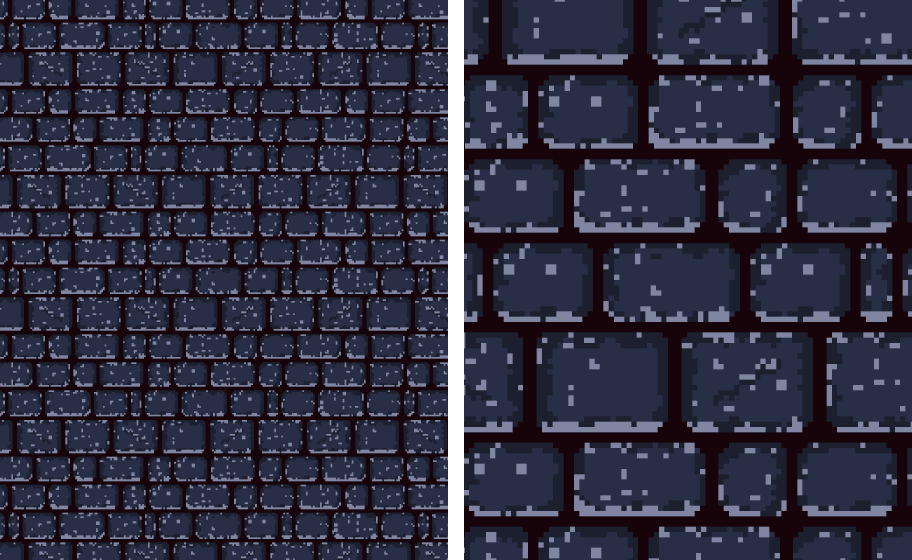
Left: the whole. Right: its middle third, enlarged.
A WebGL 1 fragment shader for this texture:

```glsl
precision highp float;
// Dungeon wall of chunky slate blocks: one tall course, then three low ones.
// Courses are split into bricks by repeating spans; each brick is shaded on a
// coarse cell grid with ragged shadow rims, pale chips, specks and cracks.

uniform vec2 u_resolution;

const float CELLS_HIGH = 320.0;
const float FIRST_COURSE = 30.0;
const float BAND = 70.0;   // one tall and three low courses
const float JOINT = 2.0;   // mortar thickness in cells

const vec3 MORTAR = vec3(0.09, 0.015, 0.045);
const vec3 SHADOW = vec3(0.11, 0.12, 0.18);
const vec3 SLATE  = vec3(0.16, 0.18, 0.28);
const vec3 CHIP   = vec3(0.50, 0.52, 0.63);

float hash(vec2 p) {
  return fract(sin(dot(p, vec2(41.3, 289.7))) * 4375.85);
}

// Layered sines with a little per-cell grit, 0 to 1
float ragged(vec2 c, float seed) {
  float waves = sin(c.x * 0.83 + seed * 2.1) + sin(c.y * 0.97 + seed * 3.7)
              + sin((c.x - c.y) * 0.61 + seed * 5.3);
  return clamp(0.5 + 0.17 * waves + 0.4 * (hash(c + seed) - 0.5), 0.0, 1.0);
}

// Cellular specks: one jittered dot in some of the 4 x 4 blocks
float specks(vec2 c, float seed) {
  vec2 block = floor(c / 4.0) + seed * 7.0;
  vec2 dotAt = 0.5 + 2.0 * vec2(hash(block), hash(block + 3.1));
  float radius = mix(0.5, 1.05, hash(block + 5.7));
  float present = step(hash(block + 9.2), 0.42);
  return present * step(length(mod(c, 4.0) - dotAt), radius);
}

// Start and end of the brick holding x, given up to four brick ends
vec2 brickSpan(float x, vec4 ends) {
  vec3 passed = step(ends.xyz, vec3(x));
  vec3 starts = passed * ends.xyz;
  vec3 stops = mix(ends.xyz, vec3(ends.w), passed);
  return vec2(max(starts.x, max(starts.y, starts.z)),
              min(stops.x, min(stops.y, stops.z)));
}

// Diagonal crack: 1 in its dark groove, 2 on its bright lip
float crack(vec2 p, float side) {
  p.x *= side;
  float d = p.y - 0.55 * p.x + 0.6 * sin(p.x * 1.7);
  float groove = step(abs(d), 0.9) * step(abs(p.x), 6.0);
  float lip = step(abs(d + 1.4), 0.55) * step(abs(p.x + 2.0), 3.0);
  return max(groove, 2.0 * lip);
}

// One brick; c counts whole cells from its top left corner
vec3 brick(vec2 c, vec2 size, float seed, float crackSide) {
  vec2 near = min(c, size - 1.0 - c);
  float edge = min(near.x, near.y);
  float corner = near.x + near.y;
  if (edge < 0.0 || corner < 0.5 + hash(size + seed + step(size * 0.5, c))) {
    return MORTAR;
  }

  // Ragged dark rim, deeper on corners and tall bricks
  float depth = 2.8 * ragged(c, seed) - 0.3 + 0.5 * step(16.0, size.y);
  depth += 0.8 * step(corner, 4.0);
  vec3 color = edge < depth ? SHADOW : SLATE;

  // Cracks and scattered specks
  float mark = abs(crackSide) * crack(c - floor(size * 0.5), crackSide);
  if (mark > 0.5) color = SHADOW;
  if (mark > 1.5 || specks(c, seed) > 0.5) color = CHIP;

  // Bright lower lip with chipped corners, and nicks on the other edges
  float wear = ragged(c, seed + 4.6);
  float lip = 2.9 * wear - 0.75 + 0.7 * step(near.x, 3.0);
  bool nick = edge < 1.0 && wear > 0.74;
  return size.y - 1.0 - c.y < lip || nick ? CHIP : color;
}

vec3 wall(vec2 p) {
  // Course within the band; every second band is offset sideways
  float t = mod(p.y - FIRST_COURSE, 2.0 * BAND);
  float odd = step(BAND, t);
  t -= BAND * odd;
  vec2 rows = brickSpan(t, vec4(21.0, 37.0, 53.0, BAND));

  // Tall course by default: equal bricks
  float phase = mix(16.4, 9.8, odd);
  vec4 ends = vec4(27.6);
  bool tall = t < 21.0;
  bool mixedEnd = t >= 53.0;
  bool early = (t < 37.0) == (odd < 0.5);
  if (mixedEnd) {
    phase = mix(4.8, 12.9, odd);
    ends = vec4(21.0, 49.0, 70.0, 78.0);
  } else if (!tall) {
    phase = early ? 6.8 : 21.0;
    ends = vec4(15.0, 36.0, 63.5, 63.5);
  }

  float x = p.x - phase;
  float group = floor(x / ends.w);
  x -= group * ends.w;
  // Some groups of three swap their short and medium bricks
  if (!tall && !mixedEnd && mod(group, early ? 4.0 : 3.0) < 0.5) ends.x = 21.0;

  vec2 span = brickSpan(x, ends);
  vec2 size = floor(vec2(span.y - span.x, rows.y - rows.x)) - JOINT;
  float seed = size.x * 0.37 + mod(group, tall ? 4.0 : 3.0) * 1.9;
  float side = mod(group, 8.0) < 3.5 ? 1.0 : -1.0;
  float crackSide = tall && mod(group, 2.0) < 0.5 ? side : 0.0;
  return brick(floor(vec2(x - span.x, t - rows.x)), size, seed, crackSide);
}

void main() {
  // Average 3 x 3 samples to smooth the cell edges
  vec3 sum = vec3(0.0);
  for (int i = 0; i < 9; i++) {
    float n = float(i);
    vec2 offset = (vec2(mod(n, 3.0), floor(n / 3.0)) - 1.0) / 3.0;
    vec2 p = (gl_FragCoord.xy + offset) / u_resolution.y * CELLS_HIGH;
    sum += wall(vec2(p.x, CELLS_HIGH - p.y));
  }
  gl_FragColor = vec4(sum / 9.0, 1.0);
}
```
